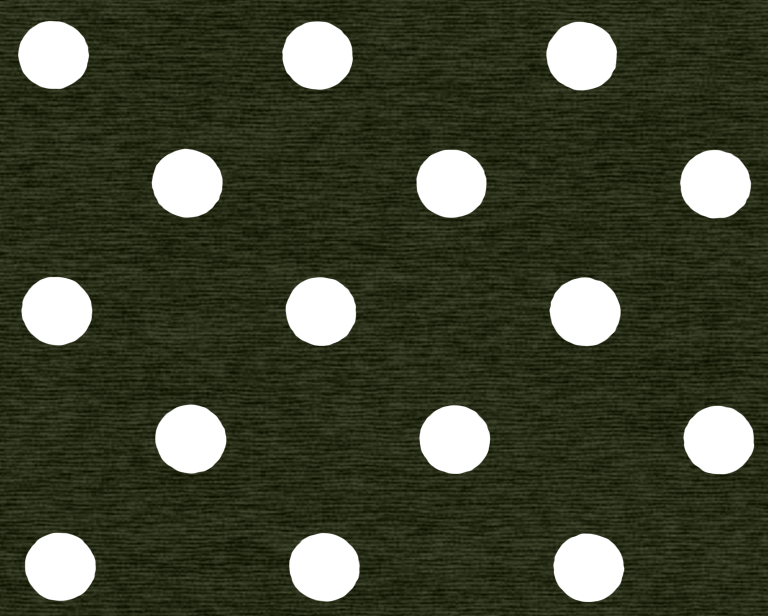
Reproduce this pattern procedurally as a Shadertoy shader.

```glsl
// White polka dots in staggered rows on dark olive green woven cotton.

float hash(vec2 p) {
    vec3 q = fract(vec3(p.xyx) * 0.1031);
    q += dot(q, q.yzx + 33.33);
    return fract((q.x + q.y) * q.z);
}

// Smooth value noise, centred on zero
float noise(vec2 p) {
    vec2 i = floor(p), f = fract(p);
    f = f * f * (3.0 - 2.0 * f);
    float low = mix(hash(i), hash(i + vec2(1, 0)), f.x);
    float high = mix(hash(i + vec2(0, 1)), hash(i + vec2(1, 1)), f.x);
    return mix(low, high, f.y) - 0.5;
}

// Horizontal ribs, broken by uneven yarn and fine grain
vec3 clothColor(vec2 p) {
    float wobble = 0.7 * noise(p * vec2(14, 30)) + 0.3 * noise(p * vec2(70, 145));
    float rib = sin(6.2832 * (145.0 * p.y + wobble));
    float streak = noise(p * vec2(45, 290));
    float grain = noise(p * vec2(240, 260) + 17.0);
    float bands = noise(p * vec2(3, 22) + 5.0);
    float shade = 0.75 * rib + 2.0 * streak + 1.6 * grain + 0.5 * bands;
    return vec3(0.152, 0.173, 0.088) + vec3(0.049, 0.050, 0.045) * shade;
}

// Signed distance to the nearest dot; odd rows shift by half a column
float dotDistance(vec2 p) {
    vec2 spacing = vec2(0.4288, 0.2077);
    vec2 q = p - vec2(0.0868, 0.0893);
    q -= vec2(0.0134 * q.y, 0.002 * q.x); // slight skew of the cloth
    float row = round(q.y / spacing.y);
    q.x -= 0.5 * spacing.x * mod(row, 2.0);
    vec2 offset = q - spacing * vec2(round(q.x / spacing.x), row);
    float fray = 0.0016 * noise(p * vec2(90, 145));
    return length(offset / vec2(1.0, 0.97)) - 0.0572 + fray;
}

void mainImage(out vec4 fragColor, in vec2 fragCoord) {
    // Canvas height is one unit, y runs down from the top edge
    vec2 p = fragCoord / iResolution.y;
    p.y = 1.0 - p.y;

    float edge = 0.8 / iResolution.y;
    float ink = 1.0 - smoothstep(-edge, edge, dotDistance(p));
    fragColor = vec4(mix(clothColor(p), vec3(1.0), ink), 1.0);
}
```
